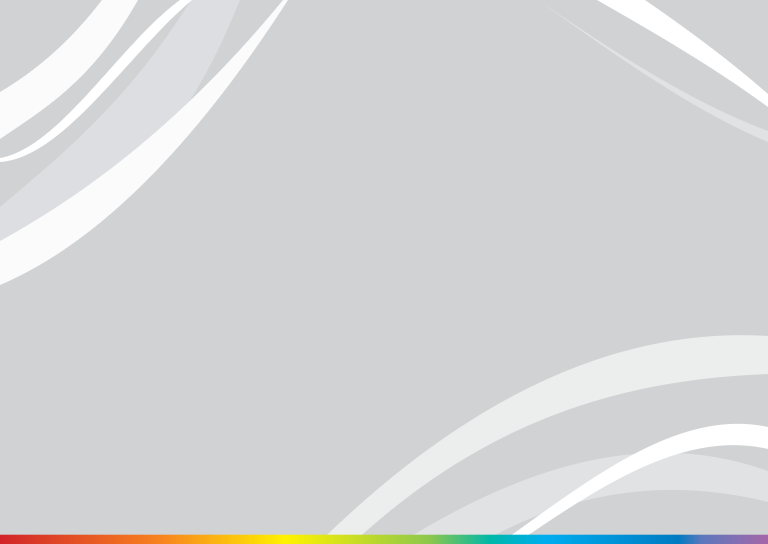
A WebGL 2 fragment shader for this background:

```glsl
#version 300 es
precision highp float;
// Pale grey backdrop with sweeping ribbons in three corners and a rainbow strip.
// Each ribbon fills the gap between two cubic edges, each edge passing through
// four evenly spaced heights; the strip blends a short list of colour stops.

#define GRID vec2(768.0, 544.0)
#define BACKDROP vec3(0.820, 0.824, 0.831)
#define WHITE vec3(1.0)
#define SOFT_WHITE vec3(0.984)
#define MIST vec3(0.925, 0.935, 0.930)
#define HAZE vec3(0.882, 0.886, 0.894)
#define VEIL vec3(0.867, 0.871, 0.882)
#define STRIP_HEIGHT 9.3

uniform vec2 u_resolution;
out vec4 outColor;

// Cubic through four heights spread evenly over span.x .. span.y
float curve(float x, vec2 span, vec4 heights) {
  float t = 3.0 * (x - span.x) / (span.y - span.x);
  float a = t - 1.0, b = t - 2.0, c = t - 3.0;
  vec4 weights = vec4(-a * b * c / 6.0, t * b * c / 2.0,
                      -t * a * c / 2.0, t * a * b / 6.0);
  return dot(weights, heights);
}

// Smooth coverage of the area beneath a curve
float beneath(vec2 p, float pixel, vec2 span, vec4 heights) {
  float y = curve(p.x, span, heights);
  float slope = curve(p.x + 0.5, span, heights) - curve(p.x - 0.5, span, heights);
  return clamp(0.5 + (p.y - y) / (pixel * sqrt(1.0 + slope * slope)), 0.0, 1.0);
}

// Paint the band between an upper and a lower edge
void ribbon(inout vec3 color, vec2 p, float pixel, vec3 tint,
            vec2 upperSpan, vec4 upper, vec2 lowerSpan, vec4 lower) {
  float first = min(upperSpan.x, lowerSpan.x) - 2.0;
  float last = max(upperSpan.y, lowerSpan.y) + 2.0;
  float inside = step(first, p.x) * step(p.x, last);
  float cover = beneath(p, pixel, upperSpan, upper) - beneath(p, pixel, lowerSpan, lower);
  color = mix(color, tint, inside * max(cover, 0.0));
}

// Colour stops running from red to violet
vec3 rainbow(float x) {
  const float stops[9] = float[9](0.0, 160.0, 286.0, 430.0, 490.0, 545.0, 678.0, 702.0, 768.0);
  const vec3 hues[9] = vec3[9](
    vec3(0.82, 0.14, 0.16), vec3(0.97, 0.51, 0.12), vec3(1.00, 0.95, 0.00),
    vec3(0.55, 0.78, 0.30), vec3(0.00, 0.72, 0.66), vec3(0.00, 0.68, 0.94),
    vec3(0.00, 0.48, 0.76), vec3(0.36, 0.47, 0.74), vec3(0.65, 0.40, 0.66));
  vec3 hue = hues[0];
  for (int i = 1; i < 9; i++) {
    hue = mix(hue, hues[i], clamp((x - stops[i - 1]) / (stops[i] - stops[i - 1]), 0.0, 1.0));
  }
  return hue;
}

void main() {
  // Design grid, with y measured down from the top edge
  vec2 p = gl_FragCoord.xy / u_resolution * GRID;
  p.y = GRID.y - p.y;
  float pixel = GRID.y / u_resolution.y;
  vec3 color = BACKDROP;

  // Upper left sweeps
  ribbon(color, p, pixel, VEIL,
         vec2(0, 191), vec4(207, 152, 87, 0), vec2(0, 240), vec4(260, 210, 142, 0));
  ribbon(color, p, pixel, SOFT_WHITE,
         vec2(0, 102), vec4(92, 69, 39, 0), vec2(0, 138), vec4(139, 107, 65, 0));
  ribbon(color, p, pixel, WHITE,
         vec2(0, 180), vec4(158, 122, 58, 0), vec2(0, 192), vec4(162, 130, 65, 0));
  ribbon(color, p, pixel, SOFT_WHITE,
         vec2(0, 283), vec4(241, 181, 102, 0), vec2(0, 288), vec4(285, 226, 131, 0));

  // Upper right sweeps
  ribbon(color, p, pixel, HAZE,
         vec2(538, 768), vec4(0, 51, 96, 131), vec2(538, 768), vec4(0, 54, 103, 142));
  ribbon(color, p, pixel, WHITE,
         vec2(645, 768), vec4(0, 29, 60, 94), vec2(597, 768), vec4(0, 33, 68, 107));

  // Lower right arches
  ribbon(color, p, pixel, MIST,
         vec2(328, 768), vec4(534, 418, 352, 336), vec2(363, 768), vec4(534, 440, 391, 374));
  ribbon(color, p, pixel, HAZE,
         vec2(415, 768), vec4(534, 477, 453, 471), vec2(497, 768), vec4(534, 500, 490, 502));
  ribbon(color, p, pixel, WHITE,
         vec2(513, 768), vec4(534, 475, 433, 427), vec2(530, 768), vec4(534, 484, 451, 449));

  // Rainbow strip along the bottom
  float strip = clamp(0.5 + (p.y - GRID.y + STRIP_HEIGHT) / pixel, 0.0, 1.0);
  outColor = vec4(mix(color, rainbow(p.x), strip), 1.0);
}
```
